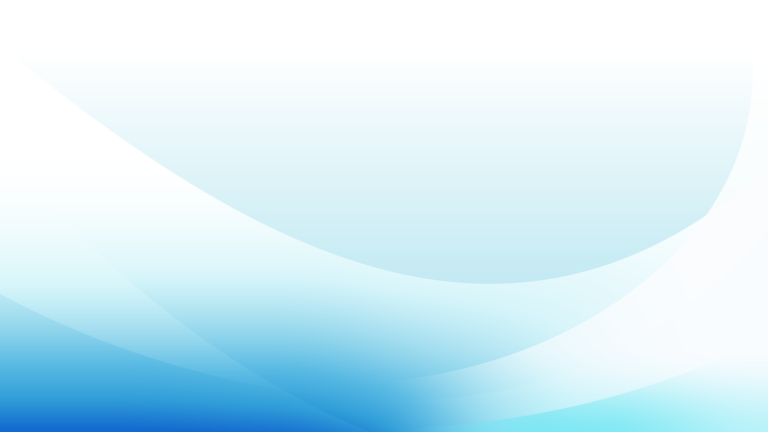
Give the GLSL for this background, as a Shadertoy shader.

```glsl
// Soft blue and white backdrop of large overlapping translucent curves.
// A depth field fills a colour ramp; each curve is a bent parabola or an
// ellipse whose signed side tints the layers below it.

#define BOWL_LOW vec2(0.638, 0.657)
#define WAVE_LOW vec2(0.520, 0.926)
#define SWELL_LOW vec2(0.450, 0.995)
#define DISC_CENTRE vec2(0.43, 0.17)
#define DISC_RADII vec2(0.55, 0.72)
#define DEPTH_START 0.35
#define BOWL_COLOUR vec3(0.76, 0.915, 0.95)
#define MIST_COLOUR vec3(0.965, 0.98, 0.995)
#define GLOW_COLOUR vec3(0.42, 0.90, 0.95)

// Antialiased mask, 1 where the signed value is positive
float side(float d) {
    return clamp(d / max(fwidth(d), 1e-5) + 0.5, 0.0, 1.0);
}

// Height of an uneven parabola, measured down from the top
float bentArc(float x, vec2 low, vec3 bend) {
    float dx = x - low.x;
    return low.y - dx * dx * (bend.x + bend.y * dx + bend.z * dx * dx);
}

// White through sky blue to deep azure
vec3 waterRamp(float depth) {
    float s = clamp(depth, 0.0, 1.0) * 5.0;
    vec3 c = mix(vec3(1.0), vec3(0.84, 0.96, 0.98), clamp(s, 0.0, 1.0));
    c = mix(c, vec3(0.60, 0.85, 0.93), clamp(s - 1.0, 0.0, 1.0));
    c = mix(c, vec3(0.35, 0.73, 0.89), clamp(s - 2.0, 0.0, 1.0));
    c = mix(c, vec3(0.19, 0.62, 0.85), clamp(s - 3.0, 0.0, 1.0));
    return mix(c, vec3(0.08, 0.42, 0.81), clamp(s - 4.0, 0.0, 1.0));
}

void mainImage(out vec4 fragColor, in vec2 fragCoord) {
    vec2 p = fragCoord / iResolution.xy;
    p.y = 1.0 - p.y;

    // Sides of the five curves
    float aboveBowl = side(bentArc(p.x, BOWL_LOW, vec3(1.8, 0.7, 0.0)) - p.y);
    float belowWave = side(p.y - bentArc(p.x, WAVE_LOW, vec3(1.12, 0.85, 0.85)));
    float belowSwell = side(p.y - bentArc(p.x, SWELL_LOW, vec3(0.5, 0.4, 0.0)));
    float leftOfSlope = side(p.y - (0.359 + 1.947 * p.x - 1.28 * p.x * p.x));
    float inDisc = side(1.0 - length((p - DISC_CENTRE) / DISC_RADII));

    // Water depth grows downwards and fades to the right
    float fall = clamp((p.y - DEPTH_START) / (1.0 - DEPTH_START), 0.0, 1.0);
    float leftward = 1.0 - smoothstep(0.35, 0.95, p.x);
    float rightward = smoothstep(0.48, 0.80, p.x);
    float depth = fall * fall * leftward;
    depth += 0.06 * belowWave * (1.0 - smoothstep(0.15, 0.45, p.x));
    depth -= 0.035 * leftOfSlope * smoothstep(0.45, 0.75, p.y);
    depth += 0.09 * inDisc * rightward * smoothstep(0.4, 0.7, p.y);
    vec3 colour = waterRamp(depth);

    // Pale mist outside the disc and under the wave
    colour = mix(colour, MIST_COLOUR, 0.55 * (1.0 - inDisc) * rightward);
    colour = mix(colour, MIST_COLOUR, 0.18 * belowWave * rightward);

    // Cyan glow along the lower right edge
    float glow = smoothstep(0.80, 1.02, p.y) * smoothstep(0.50, 0.72, p.x);
    glow *= 1.0 - 0.45 * smoothstep(0.78, 1.0, p.x);
    colour = mix(colour, GLOW_COLOUR, glow * mix(0.35, 0.85, belowSwell));

    // Upper bowl, shaded only inside the disc
    float shade = clamp((p.y - 0.12) / 0.54, 0.0, 1.0);
    vec3 bowl = mix(vec3(1.0), BOWL_COLOUR, shade * mix(0.2, 1.0, inDisc));
    colour = mix(colour, bowl, aboveBowl);

    fragColor = vec4(clamp(colour, 0.0, 1.0), 1.0);
}
```
